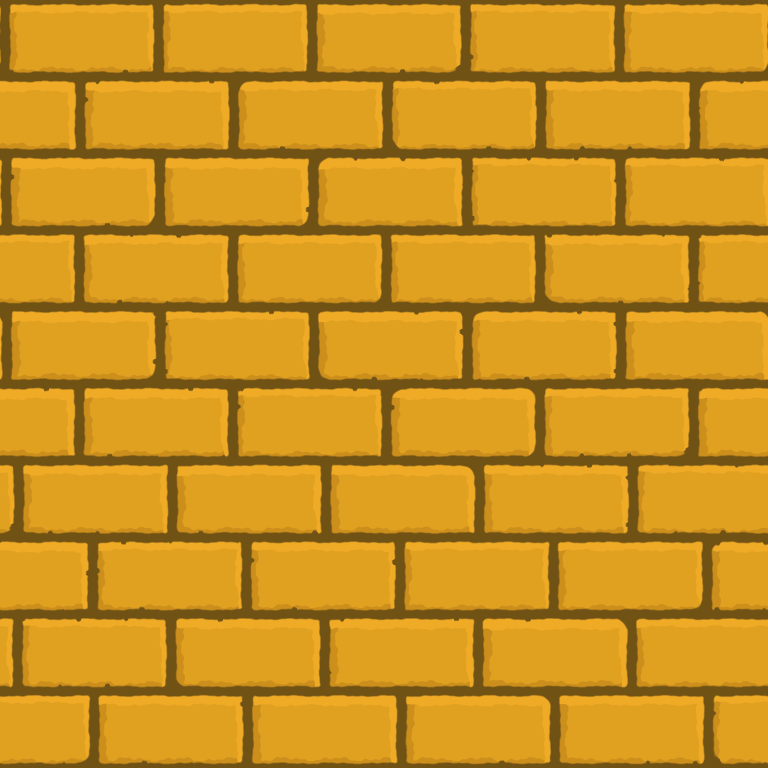
This texture is drawn by a three.js fragment shader. Its source:

```glsl
// Golden brick wall in running bond: worn edges, lit top and right, shaded left and bottom.
varying vec2 vUv;

const vec2 GRID = vec2(5.0, 10.0);               // bricks across, courses down
const vec2 BRICK_HALF = vec2(0.0934, 0.0438);    // half size of one brick
const vec3 MORTAR = vec3(0.44, 0.32, 0.08);
const vec3 FACE = vec3(0.88, 0.63, 0.13);
const vec3 LIGHT = vec3(0.94, 0.67, 0.15);
const vec3 SHADE = vec3(0.80, 0.56, 0.11);
const vec2 LIGHT_WIDTH = vec2(0.0085, 0.0115);   // right, top
const vec2 SHADE_WIDTH = vec2(0.0085, 0.0050);   // left, bottom
const float EDGE_SOFT = 0.0014;
const float BAND_SOFT = 0.0009;
const float ROUGHNESS = 0.0009;
const float CHIP_DEPTH = 0.0030;
const float CORNER = 0.0035;
const float WORN_CORNER = 0.0150;
const float WORN_SHARE = 0.13;

float hash(vec2 cell, float salt) {
  return fract(sin(dot(cell, vec2(12.99, 78.23)) + salt * 37.72) * 4375.85);
}

// Layered sines with flattened crests, from -1 to 1.
float wobble(float along, float phase) {
  float wave = sin(along * 95.0 + phase)
             + 0.65 * sin(along * 223.0 + phase * 2.3)
             + 0.45 * sin(along * 487.0 + phase * 4.1);
  return clamp(wave * 0.75, -1.0, 1.0);
}

// How far one side of a brick is eaten away, with rare deeper chips.
float erosion(float along, float phase) {
  float chip = sin(along * 61.0 + phase * 3.7) * sin(along * 149.0 + phase * 1.9);
  return ROUGHNESS * wobble(along, phase)
       + CHIP_DEPTH * smoothstep(0.78, 0.95, chip) * step(3.4, phase);
}

// Sideways shift of a course in brick lengths, counted from the top.
float courseShift(float course) {
  float drift = 0.03 + 0.082 * step(5.5, course);
  return 0.5 * mod(course, 2.0) + drift + 0.014 * cos(2.8 * (course - 4.0));
}

float roundedBox(vec2 p, vec2 size, float radius) {
  vec2 q = abs(p) - size + radius;
  return length(max(q, 0.0)) + min(max(q.x, q.y), 0.0) - radius;
}

float cover(float dist, float soft) {
  return 1.0 - smoothstep(-soft, soft, dist);
}

void main() {
  // Brick cell and position from its centre, in canvas units
  float course = floor((1.0 - vUv.y) * GRID.y);
  vec2 grid = vUv * GRID - vec2(courseShift(course), 0.0);
  vec2 cell = vec2(mod(floor(grid.x), GRID.x), course);
  vec2 p = (fract(grid) - 0.5) / GRID;

  // Worn outline, each side and corner with its own damage
  vec2 side = step(0.0, p);
  vec2 phase = 6.283 * vec2(hash(cell, 1.0 + side.x), hash(cell, 3.0 + side.y));
  vec2 size = BRICK_HALF - vec2(erosion(p.y, phase.x), erosion(p.x, phase.y));
  float worn = step(hash(cell, 5.0 + side.x + 2.0 * side.y), WORN_SHARE);
  float outline = roundedBox(p, size, mix(CORNER, WORN_CORNER, worn));

  // Uneven bands inside the outline
  float tone = 6.283 * hash(cell, 11.0);
  float spread = mix(0.75, 1.15, hash(cell, 12.0));
  vec2 wave = vec2(wobble(p.y, tone), wobble(p.x, tone + 2.0));
  vec2 fromLow = p + BRICK_HALF;
  vec2 fromHigh = BRICK_HALF - p;
  vec2 lit = fromHigh - LIGHT_WIDTH * spread - 0.0016 * wave;
  vec2 dim = fromLow - SHADE_WIDTH * spread - vec2(0.0024, 0.0026) * wave.yx.yx;
  lit.x += 0.003 * smoothstep(0.0, -BRICK_HALF.y, p.y);

  vec3 color = mix(FACE, SHADE, cover(min(dim.x, dim.y), BAND_SOFT));
  color = mix(color, LIGHT, cover(min(lit.x, lit.y), BAND_SOFT));
  color = mix(MORTAR, color, cover(outline, EDGE_SOFT));
  gl_FragColor = vec4(color, 1.0);
}
```
